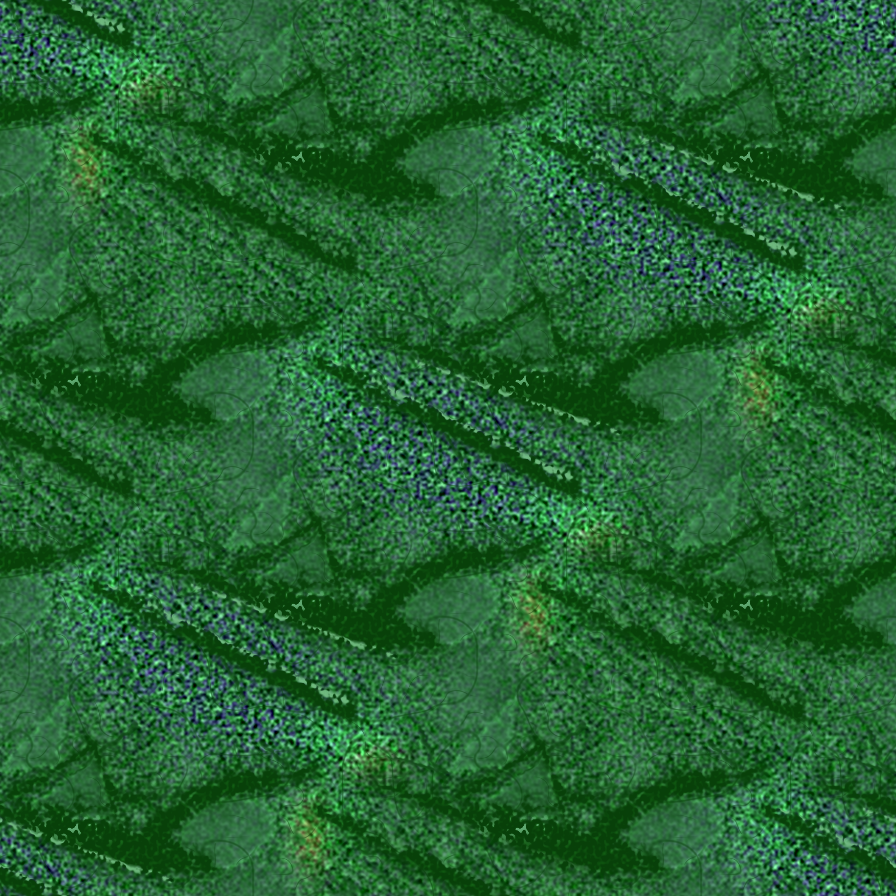
Write a Shadertoy shader that draws this pattern.

```glsl
vec2 hashGradient(vec2 c) {
    vec3 s = fract(c.xyx * vec3(.1031, .1030, .0973));
    s += dot(s, s.yzx + 33.33);
    return fract((s.xx + s.yz) * s.zy) * 2. - 1.;
}

// Gradient noise that tiles over the given period
float noise(vec2 p, float period) {
    vec2 i = floor(p), f = p - i, u = f * f * (3. - 2. * f);
    vec4 corner;
    for (int k = 0; k < 4; k++) {
        vec2 o = vec2(k & 1, k >> 1);
        corner[k] = dot(hashGradient(mod(i + o, period)), f - o);
    }
    return mix(mix(corner.x, corner.y, u.x), mix(corner.z, corner.w, u.x), u.y);
}

// Segment whose radius tapers from ra to rb
float stroke(vec2 p, vec2 a, vec2 b, float ra, float rb) {
    vec2 pa = p - a, ba = b - a;
    float h = clamp(dot(pa, ba) / dot(ba, ba), 0., 1.);
    return length(pa - ba * h) - mix(ra, rb, h);
}

float side(vec2 p, vec2 a, vec2 b) {
    vec2 e = normalize(b - a);
    return dot(p - a, vec2(-e.y, e.x));
}

float triangle(vec2 p, vec2 a, vec2 b, vec2 c) {
    return max(side(p, a, b), max(side(p, b, c), side(p, c, a)));
}

float glow(vec2 p, vec2 center, vec2 size) {
    vec2 d = (p - center) / size;
    return exp(-dot(d, d));
}

// Dark ribs, the heavy band and the arch over the oval
float ribs(vec2 q) {
    float d = stroke(q, vec2(.02, -.07), vec2(.55, -.33), .008, .022);
    d = min(d, stroke(q, vec2(.55, -.33), vec2(1.14, -.62), .026, .03));
    d = min(d, stroke(q, vec2(.28, .06), vec2(.75, -.10), .01, .04));
    d = min(d, stroke(q, vec2(.75, -.12), vec2(1.12, -.22), .035, .09));
    d = min(d, stroke(q, vec2(1.12, -.22), vec2(1.5, -.31), .09, .025));
    d = min(d, stroke(q, vec2(1.25, -.20), vec2(1.42, -.03), .06, .03));
    d = min(d, stroke(q, vec2(1.42, -.03), vec2(1.64, .06), .025, .045));
    d = min(d, stroke(q, vec2(1.64, .06), vec2(1.95, .11), .04, .008));
    d = min(d, stroke(q, vec2(.58, -.03), vec2(1.02, .23), .014, .002));
    d = min(d, stroke(q, vec2(1.13, -.15), vec2(1.01, .25), .014, .002));
    return min(d, stroke(q, vec2(.8, -.08), vec2(1.3, .02), .02, .004));
}

void mainImage(out vec4 fragColor, in vec2 fragCoord) {
    // Diagonal lattice: four staggered rows, two motifs in each
    vec2 p = 4. * fragCoord / iResolution.y - vec2(1.41, 2.44);
    vec2 lattice = vec2(p.x + p.y, p.x - p.y) * .5;
    float aa = max(.012, 6. / iResolution.y);

    float fine = noise(lattice * 80., 80.) + .6 * noise(lattice * 47. + 5.2, 47.);
    float tint = noise(lattice * 61. + 17.3, 61.) + .5 * noise(lattice * 31. + 2.6, 31.);
    float blotch = noise(lattice * 22., 22.);
    float cloud = noise(lattice * 7., 7.) + .6 * noise(lattice * 13. + 4.4, 13.);
    vec2 warped = lattice + .022 * vec2(blotch, noise(lattice * 24. + 9.5, 24.)) + .009 * vec2(fine, tint);

    float rib = 9., pale = 0., rim = 0., edge = 0., violet = 0., lime = 0.;
    float rust = 0., slate = 0., streak = 0., scratch = 0., fleck = 0.;
    for (int j = -1; j <= 1; j++)
    for (int i = -1; i <= 1; i++) {
        vec2 id = floor(lattice) + vec2(i, j);
        vec2 f = warped - id, q = vec2(f.x + f.y, f.x - f.y);
        float lit = 1. - mod(id.y, 2.);
        rib = min(rib, ribs(q));

        // Pale oval and leaf shards
        vec2 o = mat2(.9, -.43, .43, .9) * (q - vec2(1.60, -.16));
        float oval = (length(o / vec2(.22, .14)) - 1.) * .16;
        float shard = min(triangle(q, vec2(.6, .13), vec2(.89, .45), vec2(.85, .15)),
                          triangle(q, vec2(.74, -.04), vec2(1.02, .19), vec2(1.09, -.10)));
        float patchDist = min(oval, shard);
        pale = max(pale, smoothstep(aa, -aa, patchDist));
        rim = max(rim, smoothstep(.01 + aa, .0, abs(patchDist)));

        // Broken highlights beside the ribs
        float shine = stroke(q, vec2(.08, -.05), vec2(1.14, -.57), .002, .008);
        shine = min(shine, stroke(q, vec2(.45, -.05), vec2(1.35, -.37), .003, .006));
        edge = max(edge, smoothstep(aa, -.004, shine) * (.25 + .75 * lit));
        fleck = max(fleck, glow(q, vec2(.92, -.13), vec2(.2, .05)));

        // Alternate diagonals glow violet or stay dull
        vec2 r = vec2(dot(q, vec2(.9, -.44)), dot(q, vec2(.44, .9)));
        float panel = glow(r, vec2(.68, -.13), vec2(.6, .3));
        violet = max(violet, min(1., panel * 1.5) * lit);
        streak += panel * (1. - .6 * lit) * noise(vec2(r.x * 4., r.x * 5. + r.y * 32.) + 80., 512.);
        lime = max(lime, glow(q, vec2(1.14, -.74), vec2(.2, .13)) * (.2 + .8 * lit));
        lime = max(lime, glow(q, vec2(.04, -.1), vec2(.15, .18)) * .8);
        rust = max(rust, glow(q, vec2(-.02, -.16), vec2(.08, .16)) * (1. - lit));
        rust = max(rust, glow(q, vec2(.25, .16), vec2(.14, .09)) * (1. - lit) * .6);
        slate = max(slate, glow(q, vec2(.73, .5), vec2(.2, .27)));

        // Scattered hairline scratches
        for (int k = 0; k < 7; k++) {
            vec2 start = hashGradient(vec2(k, 7)) * vec2(.9, .45) + vec2(.95, .0);
            vec2 reach = hashGradient(vec2(k, 23)) * vec2(.3, .38);
            scratch = max(scratch, smoothstep(aa, -.002, stroke(q, start, start + reach, .006, .001)));
        }
    }
    rib += .05 * blotch + .03 * fine;

    // Mottled green ground
    float calm = 1. - .6 * max(slate, pale);
    float tone = clamp(.52 + cloud * .75 + (blotch * .6 + fine * .7) * calm, 0., 1.);
    vec3 color = mix(vec3(.08, .33, .12), vec3(.25, .51, .32), tone);
    color = mix(color, vec3(.23, .44, .31), slate * .6);
    color = mix(color, vec3(.23, .47, .31), pale * .6);
    color += rim * vec3(.06, .12, .07);
    color += streak * vec3(.3, .42, .3);

    // Coloured grain and local tints
    color += violet * vec3(.03, .04, .07);
    color = mix(color, vec3(.20, .30, .42), violet * smoothstep(-.15, .4, tint + blotch * .6) * .9);
    color += violet * fine * vec3(.30, .42, .32);
    color += lime * vec3(.05, .22, .10) * (1. + 2. * fine);
    color += rust * vec3(.15, .02, -.05) * (1. + 2. * tint);
    color += (vec3(.13, -.09, .20) * tint + vec3(.17, .26, .18) * fine) * calm;

    // Hairline cracks, soft shade and ribs
    float crack = smoothstep(.022, .0, abs(noise(lattice * 5. + 3.7, 5.)));
    crack = max(crack, .8 * smoothstep(.03, .0, abs(noise(lattice * 11. + 1.3, 11.))) * smoothstep(-.1, .25, cloud));
    crack = max(crack * .5, scratch * .7);
    color = mix(color, vec3(.04, .27, .06), crack);
    vec3 ink = vec3(.03, .25, .035) + max(fine, 0.) * vec3(.06, .2, .06);
    color = mix(color, ink, .75 * exp(-max(rib, 0.) * 19.));
    color = mix(color, ink, .95 * smoothstep(aa, -aa, rib));
    color = mix(color, vec3(.46, .75, .52), edge * smoothstep(-.25, .2, fine + blotch) * .9);
    color = mix(color, vec3(.38, .67, .45), fleck * smoothstep(.16, .36, fine + blotch * .5));
    fragColor = vec4(clamp(color, 0., 1.), 1.);
}
```
